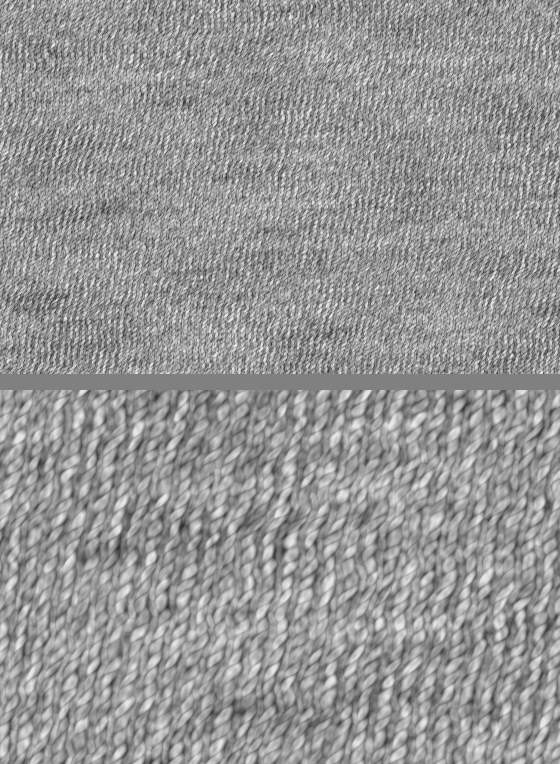
Top, the full canvas; bottom, a detail of the centre.
Write a WebGL 1 fragment shader that draws this texture.

```glsl
precision highp float;
// Grey heather jersey knit: leaning wales of crisp slanted stitches, dark slits and loose fibres.

uniform vec2 u_resolution;

const float WALES = 58.0;     // stitch columns per canvas height
const float COURSES = 76.0;   // stitch rows per canvas height
const float MEAN_GREY = 0.60;
const float MEAN_YARN = 0.68;

float hash(vec2 p) {
  vec3 q = fract(p.xyx * vec3(0.1031, 0.1030, 0.0973));
  q += dot(q, q.yzx + 33.33);
  return fract((q.x + q.y) * q.z);
}

// Dot product of a random unit gradient with the offset from its corner
float cornerSlope(vec2 corner, vec2 offset) {
  float angle = 6.2832 * hash(corner);
  return dot(vec2(cos(angle), sin(angle)), offset);
}

float gradientNoise(vec2 p) {
  vec2 i = floor(p);
  vec2 f = p - i;
  vec2 s = f * f * f * (f * (f * 6.0 - 15.0) + 10.0);
  float low = mix(cornerSlope(i, f),
                  cornerSlope(i + vec2(1.0, 0.0), f - vec2(1.0, 0.0)), s.x);
  float high = mix(cornerSlope(i + vec2(0.0, 1.0), f - vec2(0.0, 1.0)),
                   cornerSlope(i + 1.0, f - 1.0), s.x);
  return mix(low, high, s.y);
}

// Bend the cloth so that the wales lean right and waver from band to band
vec2 bendCloth(vec2 p) {
  float lean = 0.18 * p.y;
  float sway = 0.028 * gradientNoise(p * vec2(1.3, 5.0) + 7.0);
  float wobble = 0.006 * gradientNoise(p * vec2(6.0, 21.0) + 31.0);
  float sag = 0.012 * gradientNoise(p * 2.2 + 53.0) - 0.05 * p.x;
  return vec2(p.x - lean - sway - wobble, p.y + sag);
}

// One leg of every stitch: tilted ellipses that overlap the rows above and below
float stitchLeg(vec2 knit, float centre, float slant, float halfWidth, float seed) {
  float leg = 0.0;
  for (float k = -1.0; k <= 1.0; k += 1.0) {
    float row = floor(knit.y) + k;
    float along = knit.y - row - 0.5;
    float column = knit.x - centre - slant * along + 0.5;
    float across = (fract(column) - 0.5) / halfWidth;
    float shape = 1.0 - smoothstep(0.4, 1.1, length(vec2(across, along * 1.25)));
    float shade = hash(vec2(floor(column), row) + seed);
    leg = max(leg, shape * mix(0.78, 1.22, shade));
  }
  return leg;
}

// A bright right leg fuses into the wale; the left leg partly fills the gap
float yarn(vec2 knit, float leftWeight) {
  float rightLeg = stitchLeg(knit, 0.70, 0.28, 0.36, 11.0);
  float leftLeg = stitchLeg(knit + vec2(0.0, 0.4), 0.24, -0.04, 0.25, 87.0);
  return max(rightLeg, leftWeight * leftLeg);
}

// Thin hairs: zero lines of a noise stretched along a leaning direction
float hairs(vec2 p, float lean, float seed) {
  vec2 strand = vec2(p.x - lean * p.y, p.y) * vec2(75.0, 26.0);
  return 1.0 - smoothstep(0.0, 0.16, abs(gradientNoise(strand + seed)));
}

// Light and dark fibres, drawn out along the yarn
float fibres(vec2 cloth, vec2 knit) {
  vec2 strand = vec2(knit.x - 0.15 * knit.y, knit.y);
  float coarse = gradientNoise(strand * vec2(1.7, 0.5) + 19.0);
  float fine = gradientNoise(cloth * vec2(185.0, 125.0) + 43.0);
  float loose = hairs(cloth, 0.6, 61.0) - hairs(cloth, 0.1, 167.0);
  return 0.2 * coarse + 0.24 * fine + 0.055 * loose;
}

// Broad patches and dark thin streaks running with the courses
float melange(vec2 p) {
  float patches = gradientNoise(p * vec2(4.0, 6.0) + 71.0);
  float bands = gradientNoise(p * vec2(4.0, 25.0) + 97.0);
  float streak = smoothstep(0.2, 0.5, gradientNoise(p * vec2(5.0, 42.0) + 113.0));
  return 0.05 * patches + 0.05 * bands - 0.06 * streak;
}

void main() {
  vec2 p = gl_FragCoord.xy / u_resolution.y;
  vec2 cloth = bendCloth(p);
  vec2 knit = cloth * vec2(WALES, COURSES);
  // Uneven tension nudges single stitches out of line
  knit += 0.35 * vec2(gradientNoise(knit * 0.6 + 5.0), gradientNoise(knit * 0.6 + 205.0));

  // The slits are open in some bands and closed by the left legs in others
  float closing = gradientNoise(p * vec2(3.0, 12.0) + 139.0);
  float leftWeight = 0.6 + 0.5 * closing;
  float relief = 0.34 - 0.1 * closing;
  float grey = MEAN_GREY + relief * (yarn(knit, leftWeight) - MEAN_YARN);
  grey += fibres(cloth, knit) + melange(vec2(p.x, cloth.y));

  gl_FragColor = vec4(vec3(clamp(grey, 0.2, 0.9)), 1.0);
}
```
